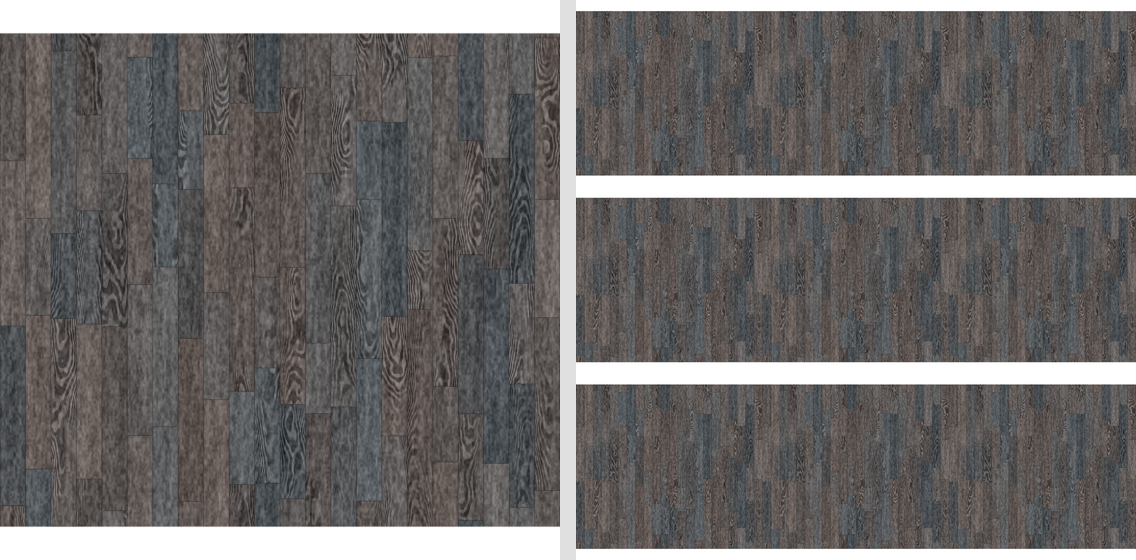
Left, the tile; right, the same tile 3 across and 3 down.
This texture is drawn by a WebGL 2 fragment shader. Its source:

```glsl
#version 300 es
precision highp float;
// Weathered grey oak strip floor with staggered planks between plain white bands.
uniform vec2 u_resolution;
out vec4 fragColor;

const float COLUMNS = 22.0;
const float ROWS = 4.0;
const float JOINT_JITTER = 0.7;
const float BAND = 0.0595;
const vec3 WARM = vec3(0.385, 0.348, 0.333);
const vec3 NEUTRAL = vec3(0.365, 0.354, 0.350);
const vec3 COOL = vec3(0.315, 0.338, 0.355);
const vec3 DARK_CORE = vec3(0.225, 0.215, 0.213);
const vec3 PALE_LINE = vec3(0.455, 0.440, 0.435);

float hash(vec2 p) {
    vec3 q = fract(p.xyx * vec3(0.1031, 0.1030, 0.0973));
    q += dot(q, q.yzx + 33.33);
    return fract((q.x + q.y) * q.z);
}

float noise(vec2 p) {
    vec2 i = floor(p);
    vec2 f = fract(p);
    f = f * f * (3.0 - 2.0 * f);
    float low = mix(hash(i), hash(i + vec2(1, 0)), f.x);
    float high = mix(hash(i + vec2(0, 1)), hash(i + vec2(1, 1)), f.x);
    return mix(low, high, f.y);
}

// Returns column, wrapped row and distance to the end joint in canvas units.
vec3 findPlank(vec2 uv) {
    float column = mod(floor(uv.x * COLUMNS), COLUMNS);
    float along = uv.y * ROWS + ROWS * hash(vec2(column, 71.0));
    float row = floor(along);
    float joint = JOINT_JITTER * hash(vec2(column, mod(row, ROWS) + 13.0));
    float offset = fract(along) - joint;
    row -= step(offset, 0.0);
    return vec3(column, mod(row, ROWS), abs(offset) / ROWS);
}

// Arched growth rings: contours of a bent, warped slope.
float growthRings(vec2 p, float seed, float direction) {
    float centre = 0.6 * (noise(vec2(seed, p.y * 7.0)) - 0.5);
    float x = p.x - centre;
    float height = 11.0 * x * x + direction * 24.0 * p.y;
    height += 5.0 * noise(vec2(p.x * 1.6, p.y * 11.0) + seed);
    height += 0.7 * noise(vec2(p.x * 6.0, p.y * 65.0) + seed);
    return smoothstep(-0.35, 0.75, sin(6.2832 * height));
}

// Long streaks, short fibres and small pores, centred on zero.
float fibres(vec2 p, float seed) {
    float streak = noise(vec2(p.x * 6.0, p.y * 9.0) + seed) - 0.5;
    float fibre = noise(vec2(p.x * 13.0, p.y * 85.0) + seed) - 0.5;
    float pore = noise(vec2(p.x * 16.0, p.y * 230.0) + seed) - 0.5;
    return 0.085 * streak + 0.13 * fibre + 0.11 * pore;
}

vec3 plankColor(float pick, float tone) {
    vec3 color = mix(COOL, NEUTRAL, smoothstep(0.1, 0.4, pick));
    color = mix(color, WARM, smoothstep(0.5, 0.85, pick));
    return color + 0.085 * (tone - 0.5);
}

vec3 woodFloor(vec2 uv) {
    vec3 plank = findPlank(uv);
    vec2 p = vec2(fract(uv.x * COLUMNS) - 0.5, uv.y);
    float seed = 17.0 + 190.0 * hash(plank.xy + 5.0);
    float pick = hash(plank.xy + 29.0);
    float tone = hash(plank.yx + 47.0);
    float figured = hash(plank.xy + 83.0);
    vec3 color = plankColor(pick, tone);

    // Figured heartwood fades in and out along some planks
    float direction = hash(plank.yx + 61.0) < 0.5 ? -1.0 : 1.0;
    float ring = growthRings(p, seed, direction);
    float patchy = noise(vec2(p.x * 2.0, p.y * 8.0) + seed * 1.3);
    float figure = smoothstep(0.3, 0.65, patchy) * smoothstep(0.35, 0.7, figured);
    vec3 heart = mix(DARK_CORE, PALE_LINE, ring);
    heart = mix(heart, heart * color / NEUTRAL, 0.8);
    color = mix(color, heart, 0.06 + 0.72 * figure);

    color += fibres(p, seed);

    // Fine seams along the sides and ends
    float side = (0.5 - abs(p.x)) / COLUMNS;
    float seam = 1.0 - smoothstep(0.0004, 0.0017, min(side, plank.z));
    return color * (1.0 - 0.2 * seam);
}

void main() {
    vec2 pixel = 1.0 / u_resolution;
    vec2 uv = gl_FragCoord.xy * pixel;

    // Four samples smooth the plank edges
    vec3 color = vec3(0.0);
    for (int i = 0; i < 4; i++) {
        vec2 shift = vec2(i % 2, i / 2) * 0.5 - 0.25;
        color += 0.25 * woodFloor(uv + shift * pixel);
    }

    // White bands above and below
    float edge = min(uv.y, 1.0 - uv.y) - BAND;
    float inside = smoothstep(-pixel.y, pixel.y, edge);
    fragColor = vec4(mix(vec3(1.0), color, inside), 1.0);
}
```
